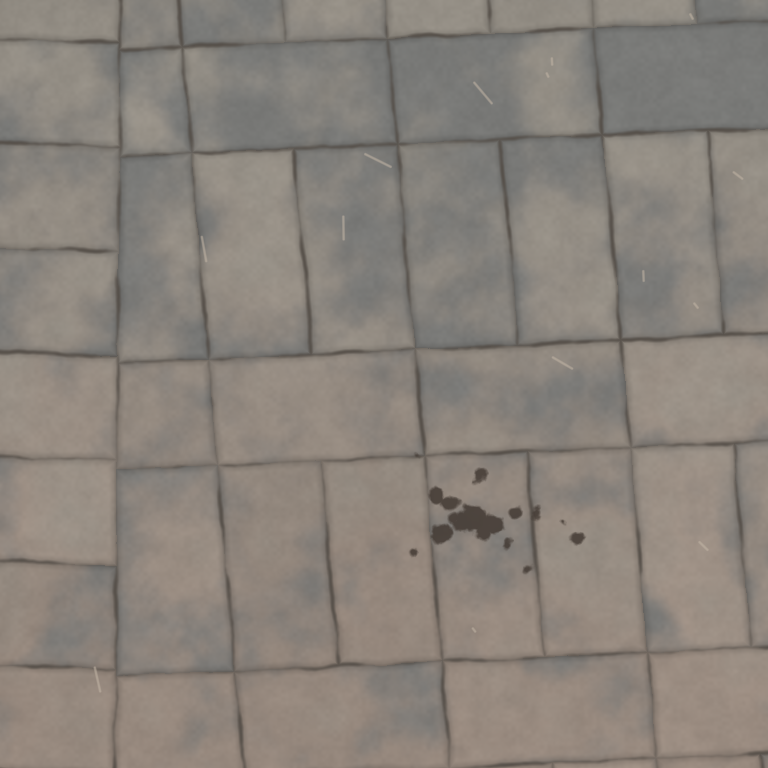
A Shadertoy shader for this texture:

```glsl
// Worn brick paving: stretcher and soldier courses beside a cut strip and a side column.
#define BAY 0.2695        // width of one stretcher, or of two soldiers
#define COURSE 0.4076     // height of a stretcher row plus a soldier row
#define STRETCHER 0.139   // height of the stretcher row
#define SIDE_ROW 0.136    // row height in the left column
#define LEAN 0.085        // sideways drift of the upright joints
#define TILT 0.045        // rise of the courses to the right
#define JOINT 0.0022      // half width of a joint
#define BLUR 0.0024       // softness of the joint edges
#define WOBBLE 0.0035     // unevenness of the brick edges
#define DROPS 24
#define STRAWS 14

const vec3 TAN = vec3(0.615, 0.555, 0.51);
const vec3 PALE = vec3(0.595, 0.572, 0.535);
const vec3 SLATE = vec3(0.46, 0.465, 0.46);
const vec3 GROUT = vec3(0.33, 0.305, 0.28);
const vec3 OIL = vec3(0.26, 0.225, 0.20);
const vec3 STRAW = vec3(0.75, 0.70, 0.64);

struct Brick { vec2 id; vec2 center; float edge; };

float hash(vec2 p) {
    return fract(sin(dot(p, vec2(127.1, 311.7))) * 43758.545);
}

float noise(vec2 p) {
    vec2 i = floor(p), f = fract(p);
    f = f * f * (3.0 - 2.0 * f);
    return mix(mix(hash(i), hash(i + vec2(1, 0)), f.x),
               mix(hash(i + vec2(0, 1)), hash(i + vec2(1, 1)), f.x), f.y);
}

float fbm(vec2 p) {
    float sum = 0.0, amp = 0.5;
    for (int i = 0; i < 4; i++) {
        sum += amp * noise(p);
        p = mat2(1.6, 1.2, -1.2, 1.6) * p + 17.3;
        amp *= 0.5;
    }
    return sum / 0.9375;
}

// Finds the brick under p, with y measured downwards.
Brick layBrick(vec2 p) {
    float seam = 0.156 - 0.006 * p.y;
    float rail = 0.232 + LEAN * p.y;
    vec2 local, size, id;
    if (p.x < seam) {
        float y = p.y - 0.056 - 0.04 * (p.x - seam);
        size = vec2(0.3, SIDE_ROW);
        id = vec2(-9.0, floor(y / SIDE_ROW));
        local = vec2(seam - p.x, y - id.y * SIDE_ROW);
    } else {
        float y = p.y - 0.061 + TILT * (p.x - 0.247);
        float course = floor(y / COURSE);
        y -= course * COURSE;
        bool soldier = y > STRETCHER;
        size = soldier ? vec2(0.5 * BAY, COURSE - STRETCHER) : vec2(BAY, STRETCHER);
        local = vec2(p.x - rail, soldier ? y - STRETCHER : y);
        id = vec2(floor(local.x / size.x), 2.0 * course + float(soldier));
        if (p.x < rail) {
            size.x = rail - seam;
            local.x = p.x - seam;
            id.x = -5.0;
        } else {
            local.x -= id.x * size.x;
        }
    }
    vec2 gap = min(local, size - local);
    return Brick(id, p - local + 0.5 * size, min(gap.x, gap.y));
}

float glow(vec2 offset, float tightness) {
    return exp(-tightness * dot(offset, offset));
}

float segment(vec2 p, vec2 halfSpan) {
    float t = clamp(dot(p, halfSpan) / dot(halfSpan, halfSpan), -1.0, 1.0);
    return length(p - t * halfSpan);
}

void mainImage(out vec4 fragColor, in vec2 fragCoord) {
    vec2 p = fragCoord / iResolution.xy;
    p.y = 1.0 - p.y;
    float soft = max(BLUR, 1.0 / iResolution.y);
    vec2 warp = vec2(fbm(p * 22.0), fbm(p * 22.0 + 50.0)) - 0.5;
    Brick brick = layBrick(p + 2.0 * WOBBLE * warp);
    float tone = hash(brick.id + 3.7);
    vec2 grain = p + brick.id * 0.37;

    // Fired clay, warmer towards the bottom
    float mottle = fbm(grain * 12.0);
    vec3 color = mix(PALE, TAN, smoothstep(0.2, 0.8, 0.5 * mottle + 0.5 * p.y));
    color *= 0.95 + 0.06 * tone;

    // Slate-coloured staining, heaviest in two areas and along some rims
    float region = glow(brick.center - vec2(0.57, 0.32), 30.0)
                 + 0.9 * glow(brick.center - vec2(0.94, 0.09), 30.0);
    float rim = 1.0 - smoothstep(0.0, 0.04, brick.edge);
    float stain = 0.28 * hash(brick.id + 21.0) + 0.42 * region + 1.1 * (mottle - 0.5)
                + 0.25 * rim * tone * tone - 0.12 * p.y + 0.05;
    color = mix(color, SLATE, 0.9 * smoothstep(0.1, 0.62, stain));
    color *= 0.955 + 0.09 * fbm(p * 45.0);
    color += 0.018 * (noise(p * 190.0) - 0.5);

    // Joints, broken into dark gaps and faint dusty stretches
    float gap = smoothstep(0.3, 0.7, fbm(p * 18.0 + 8.0));
    float width = JOINT * mix(0.5, 1.15, gap);
    float joint = 1.0 - smoothstep(width - soft, width + soft, brick.edge);
    color *= 1.0 - 0.12 * (1.0 - smoothstep(0.0, 0.011, brick.edge));
    color = mix(color, GROUT, joint * mix(0.3, 0.9, gap));

    // Oil drops, larger near the middle of the spill
    float oil = 1.0;
    for (int i = 0; i < DROPS; i++) {
        float k = float(i), spread = k / float(DROPS);
        float angle = 6.2832 * hash(vec2(k, 4.0));
        vec2 at = vec2(0.615, 0.675) + vec2(cos(angle), 0.6 * sin(angle)) * 0.17 * spread * spread;
        float radius = mix(0.02, 0.005, sqrt(spread)) * (0.6 + 0.6 * hash(vec2(k, 9.0)));
        oil = min(oil, length(p - at) - radius);
    }
    oil += 0.018 * (fbm(p * 60.0) - 0.5);
    color = mix(color, OIL, 0.85 * (1.0 - smoothstep(-soft, 1.5 * soft, oil)));

    // Scattered bits of straw
    for (int i = 0; i < STRAWS; i++) {
        vec2 at = vec2(hash(vec2(i, 31)), hash(vec2(i, 47)));
        float angle = 0.4 + 1.2 * hash(vec2(i, 53));
        float reach = mix(0.002, 0.022, pow(hash(vec2(i, 61)), 2.0));
        float d = segment(p - at, reach * vec2(cos(angle), sin(angle)));
        color = mix(color, STRAW, 0.6 * (1.0 - smoothstep(0.0003, 0.0003 + soft, d)));
    }
    fragColor = vec4(color, 1.0);
}
```
